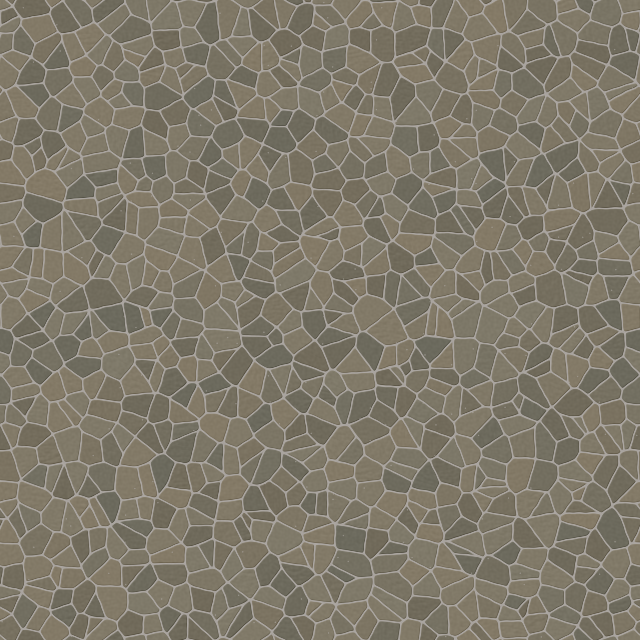
Write a three.js fragment shader that draws this texture.

```glsl
varying vec2 vUv;

// Layout, in canvas units unless noted
const float GRID = 21.0;            // layout cells across, two stones in each
const float JOINT = 0.00115;        // half width of the mortar
const float SOFT = 0.0008;          // edge smoothing
const float BEVEL = 0.0021;         // width of the shaded stone rim
const float ROUNDING = 50.0;        // higher gives sharper stone corners
const float WOBBLE = 0.0013;        // waviness of the joints
const float WOBBLE_FREQ = 65.0;

// Surface
const vec2 LIGHT_DIR = vec2(-0.6, 0.8);
const float RIM_SHADE = 0.13;
const float RIM_GLOW = 0.045;
const float SLATE_FREQ = 62.0;
const float SLATE_RELIEF = 0.055;
const float GRAIN_FREQ = 210.0;
const float GRAIN = 0.022;
const float SPECK_GRID = 120.0;
const float SPECK_SHARE = 0.014;
const float SPECK_RADIUS = 0.0011;

// Colours
const vec3 PALE_STONE = vec3(0.508, 0.478, 0.408);
const vec3 DARK_STONE = vec3(0.432, 0.416, 0.360);
const vec3 WARM_SHIFT = vec3(0.022, 0.002, -0.012);
const vec3 MORTAR = vec3(0.665, 0.645, 0.625);

vec2 hash2(vec2 p) {
  vec3 q = fract(p.xyx * vec3(0.1031, 0.1030, 0.0973));
  q += dot(q, q.yzx + 33.33);
  return fract((q.xx + q.yz) * q.zy);
}

float cornerRamp(vec2 corner, vec2 offset) {
  float angle = 6.2832 * hash2(corner).x;
  return dot(vec2(cos(angle), sin(angle)), offset);
}

float gradientNoise(vec2 p) {
  vec2 i = floor(p);
  vec2 f = p - i;
  vec2 u = f * f * f * (f * (f * 6.0 - 15.0) + 10.0);
  vec2 e = vec2(1.0, 0.0);
  return mix(mix(cornerRamp(i, f), cornerRamp(i + e.xy, f - e.xy), u.x),
             mix(cornerRamp(i + e.yx, f - e.yx), cornerRamp(i + e.xx, f - e.xx), u.x), u.y);
}

vec2 siteSeed(vec2 cell, float k) {
  return mod(cell, GRID) + vec2(37.0, 71.0) * (k + 1.0);
}

// Returns distance to the joint and the outward direction; sets the stone seed
vec3 paving(vec2 p, out vec2 seed) {
  vec2 home = floor(p);
  vec2 nearest = vec2(9.0);
  vec2 owner = home;
  seed = home;
  for (int y = -1; y <= 1; y++)
  for (int x = -1; x <= 1; x++)
  for (int k = 0; k < 2; k++) {
    vec2 cell = home + vec2(float(x), float(y));
    vec2 s = siteSeed(cell, float(k));
    vec2 toSite = cell + hash2(s) - p;
    if (dot(toSite, toSite) < dot(nearest, nearest)) {
      nearest = toSite;
      owner = cell;
      seed = s;
    }
  }

  // Blend the distances to all bisectors so that corners come out rounded
  float total = 0.0;
  vec2 outward = vec2(0.0);
  for (int y = -2; y <= 2; y++)
  for (int x = -2; x <= 2; x++)
  for (int k = 0; k < 2; k++) {
    vec2 cell = owner + vec2(float(x), float(y));
    vec2 toSite = cell + hash2(siteSeed(cell, float(k))) - p;
    vec2 between = toSite - nearest;
    if (dot(between, between) > 0.00001) {
      vec2 dir = normalize(between);
      float weight = exp(-ROUNDING * dot(0.5 * (toSite + nearest), dir));
      total += weight;
      outward += weight * dir;
    }
  }
  total = max(total, 1e-20);
  return vec3(-log(total) / (ROUNDING * GRID), outward / total);
}

float slateHeight(vec2 p) {
  float layers = gradientNoise(p * vec2(0.7, 1.5));
  return abs(layers) + 0.5 * gradientNoise(p * vec2(1.7, 3.1) + 17.0);
}

void main() {
  vec2 wobble = vec2(gradientNoise(vUv * WOBBLE_FREQ),
                     gradientNoise(vUv * WOBBLE_FREQ + 53.0));
  vec2 seed;
  vec3 stone = paving((vUv + WOBBLE * wobble) * GRID, seed);
  vec2 tone = hash2(seed + 211.0);
  vec2 character = hash2(seed + 389.0);

  // Base tone of each stone
  vec3 color = mix(DARK_STONE, PALE_STONE, smoothstep(0.1, 0.7, tone.x));
  color += WARM_SHIFT * (tone.y - 0.5);

  // Slate layers lit from the upper left, then fine grain
  float turn = 0.6 + 1.6 * (character.x - 0.5);
  mat2 spin = mat2(cos(turn), sin(turn), -sin(turn), cos(turn));
  vec2 slate = spin * vUv * SLATE_FREQ + seed;
  float relief = slateHeight(slate) - slateHeight(slate + spin * LIGHT_DIR * 0.14);
  color += SLATE_RELIEF * mix(0.3, 1.0, character.y) * relief;
  color += GRAIN * gradientNoise(vUv * GRAIN_FREQ);

  // Scattered pale specks
  vec2 speckCell = floor(vUv * SPECK_GRID);
  vec2 speckSpot = speckCell + 0.25 + 0.5 * hash2(speckCell + 5.0);
  float speckDist = length(vUv - speckSpot / SPECK_GRID);
  float speck = step(hash2(speckCell + 97.0).x, SPECK_SHARE);
  speck *= 1.0 - smoothstep(SPECK_RADIUS - SOFT, SPECK_RADIUS + SOFT, speckDist);
  color = mix(color, MORTAR, 0.6 * speck);

  // Rim: dark away from the light, faintly bright towards it
  float facing = dot(stone.yz, LIGHT_DIR);
  float rim = 1.0 - smoothstep(JOINT, JOINT + BEVEL, stone.x);
  color += rim * (RIM_GLOW * max(facing, 0.0) + RIM_SHADE * min(facing, 0.0));

  // Mortar
  float joint = 1.0 - smoothstep(JOINT - SOFT, JOINT + SOFT, stone.x);
  vec3 mortar = MORTAR + GRAIN * gradientNoise(vUv * GRAIN_FREQ + 31.0);
  gl_FragColor = vec4(mix(color, mortar, joint), 1.0);
}
```
